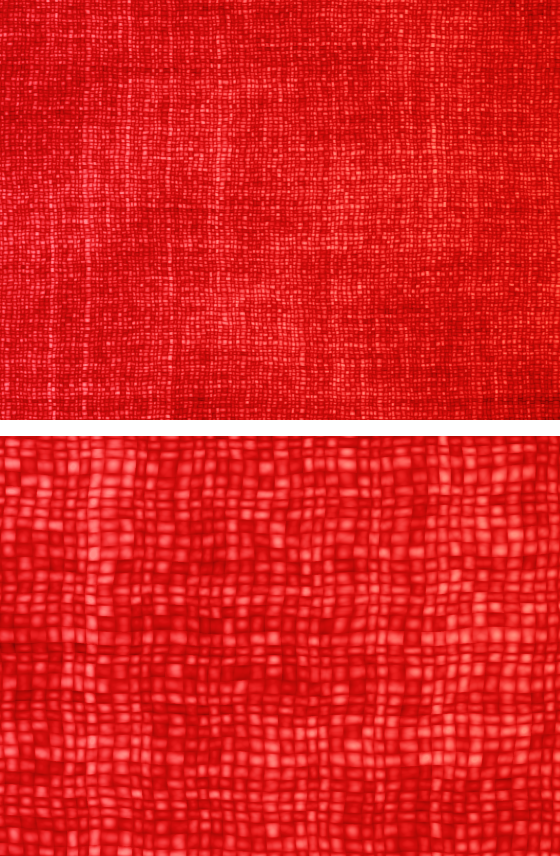
Top: the whole. Bottom: its middle third, enlarged.
Write a WebGL 2 fragment shader that draws this texture.

```glsl
#version 300 es
precision highp float;
// Red woven cloth: a plain weave of uneven warp and weft threads, drawn as
// rounded ridges that cross over and under. Layered sines vary the threads,
// cellular noise adds fibre grain, and a tone ramp turns it all into reds.

uniform vec2 u_resolution;
out vec4 fragColor;

const float PI = 3.14159265;
const vec2 THREADS = vec2(92.0, 104.0);  // warp and weft threads per canvas height
const float RELIEF = 2.5;                // contrast of the thread ridges
const float KNOT_VARIATION = 1.9;        // random tone of each crossing
const float WARP_STREAK = 0.42;          // tone drift along vertical threads
const float WEFT_STREAK = 0.42;          // tone drift along horizontal threads
const float SLUB = 1.15;                 // strength of the rare thick threads
const float GRAIN = 1.3;                 // fibre grain
const float MOTTLE = 0.16;               // broad cloudy patches
const float HUE_SHIFT = 0.2;             // pinker left, warmer right
const int SAMPLES = 3;                   // antialiasing grid side

const vec3 SHADOW = vec3(0.50, 0.02, 0.01);
const vec3 DEEP   = vec3(0.65, 0.03, 0.02);
const vec3 DARK   = vec3(0.75, 0.04, 0.03);
const vec3 BASE   = vec3(0.82, 0.05, 0.05);
const vec3 BRIGHT = vec3(0.91, 0.12, 0.12);
const vec3 LIGHT  = vec3(0.95, 0.22, 0.22);
const vec3 SHINE  = vec3(0.99, 0.35, 0.34);
const vec3 GLINT  = vec3(1.00, 0.54, 0.50);

float hash(vec2 p) {
    vec3 q = fract(p.xyx * vec3(0.1031, 0.1030, 0.0973));
    q += dot(q, q.yzx + 33.33);
    return fract((q.x + q.y) * q.z);
}

// Distance to the nearest of one jittered point per cell.
float cellular(vec2 p) {
    vec2 cell = floor(p);
    float nearest = 2.0;
    for (int y = -1; y <= 1; y++)
    for (int x = -1; x <= 1; x++) {
        vec2 c = cell + vec2(x, y);
        vec2 point = c + vec2(hash(c), hash(c + 71.7));
        nearest = min(nearest, distance(p, point));
    }
    return nearest;
}

// Tone of one thread along its length, with its own phases.
float threadTone(float id, float along, float seed) {
    float a = hash(vec2(id, seed));
    float b = hash(vec2(id, seed + 17.0));
    float waves = sin(along * (3.0 + 4.0 * b) + a * 40.0)
                + 0.7 * sin(along * (13.0 + 9.0 * a) + b * 50.0)
                + 0.5 * sin(along * 37.0 + (a + b) * 60.0);
    return waves * 0.7 + (a - 0.5) * 2.4;
}

// Rare thick stretches: 0 on most threads, up to 1 inside a stretch.
float slub(float id, float along, float seed) {
    float chosen = smoothstep(0.80, 0.95, hash(vec2(id, seed)));
    float phase = 50.0 * hash(vec2(id, seed + 9.0));
    return chosen * smoothstep(-0.1, 0.8, sin(along * 5.0 + phase) + 0.4 * sin(along * 17.0 + phase));
}

// Soft light on the cloth, brightest left of the centre.
float shading(vec2 uv) {
    vec2 d = uv - vec2(0.44, 0.52);
    float corner = smoothstep(0.55, 1.0, uv.x) * smoothstep(0.5, 0.0, uv.y);
    return 0.40 - 1.7 * dot(d, d) - 0.45 * corner;
}

float mottle(vec2 p) {
    return sin(p.x * 9.0 + 2.0 * sin(p.y * 6.0)) + sin(p.y * 13.0 + 1.7 * sin(p.x * 7.0 + 1.0))
         + 0.7 * sin(p.x * 23.0 - p.y * 17.0 + 2.0 * sin(p.y * 11.0));
}

// Cloth tone at p, in canvas heights; roughly zero mean and unit spread.
float clothTone(vec2 p) {
    // Uneven spacing and gentle waviness of the threads
    vec2 w = p * THREADS;
    w += 0.22 * sin(w * 1.1 + 1.3 * sin(w * 0.37)) + 0.35 * sin(p.yx * vec2(11.0, 8.0) + p * 5.0);
    w += 0.10 * sin(w.yx * 0.83 + 2.0 * sin(w * 0.21));
    vec2 id = floor(w + 0.5);
    vec2 ridge = cos(PI * (w - id));

    // Which thread lies on top, and its rounded relief
    float warpOver = smoothstep(-0.22, 0.22, cos(PI * w.x) * cos(PI * w.y));
    float relief = mix(ridge.y * (0.55 + 0.45 * ridge.x), ridge.x * (0.55 + 0.45 * ridge.y), warpOver);

    // Streaks of both thread sets, the upper one showing most
    float warp = WARP_STREAK * threadTone(id.x, p.y, 3.0) + SLUB * slub(id.x, p.y, 5.0);
    float weft = WEFT_STREAK * threadTone(id.y, p.x, 41.0) - SLUB * slub(id.y, p.x, 47.0);
    float tone = mix(weft, warp, 0.2 + 0.6 * warpOver);

    tone += RELIEF * (relief - 0.57);
    tone += KNOT_VARIATION * (hash(id + 13.0) - 0.5) * (0.4 + 0.6 * ridge.x * ridge.y);
    tone += GRAIN * (0.5 - cellular(w * vec2(1.25, 1.4)));
    return tone + MOTTLE * mottle(p);
}

vec3 redRamp(float t) {
    vec3 c = mix(SHADOW, DEEP, clamp((t + 2.8) / 0.84, 0.0, 1.0));
    c = mix(c, DARK,   clamp((t + 1.96) / 0.96, 0.0, 1.0));
    c = mix(c, BASE,   clamp((t + 1.00) / 0.82, 0.0, 1.0));
    c = mix(c, BRIGHT, clamp((t + 0.18) / 0.72, 0.0, 1.0));
    c = mix(c, LIGHT,  clamp((t - 0.54) / 0.66, 0.0, 1.0));
    c = mix(c, SHINE,  clamp((t - 1.20) / 0.68, 0.0, 1.0));
    return mix(c, GLINT, clamp((t - 1.88) / 1.1, 0.0, 1.0));
}

void main() {
    vec2 uv = gl_FragCoord.xy / u_resolution;
    float tone = 0.0;
    for (int i = 0; i < SAMPLES * SAMPLES; i++) {
        vec2 offset = (vec2(i % SAMPLES, i / SAMPLES) + 0.5) / float(SAMPLES) - 0.5;
        tone += clothTone((gl_FragCoord.xy + offset) / u_resolution.y);
    }
    tone = tone / float(SAMPLES * SAMPLES) + shading(uv);
    vec3 color = redRamp(tone);
    color.b *= 1.0 + HUE_SHIFT * (1.0 - 2.0 * uv.x);
    fragColor = vec4(color, 1.0);
}
```
